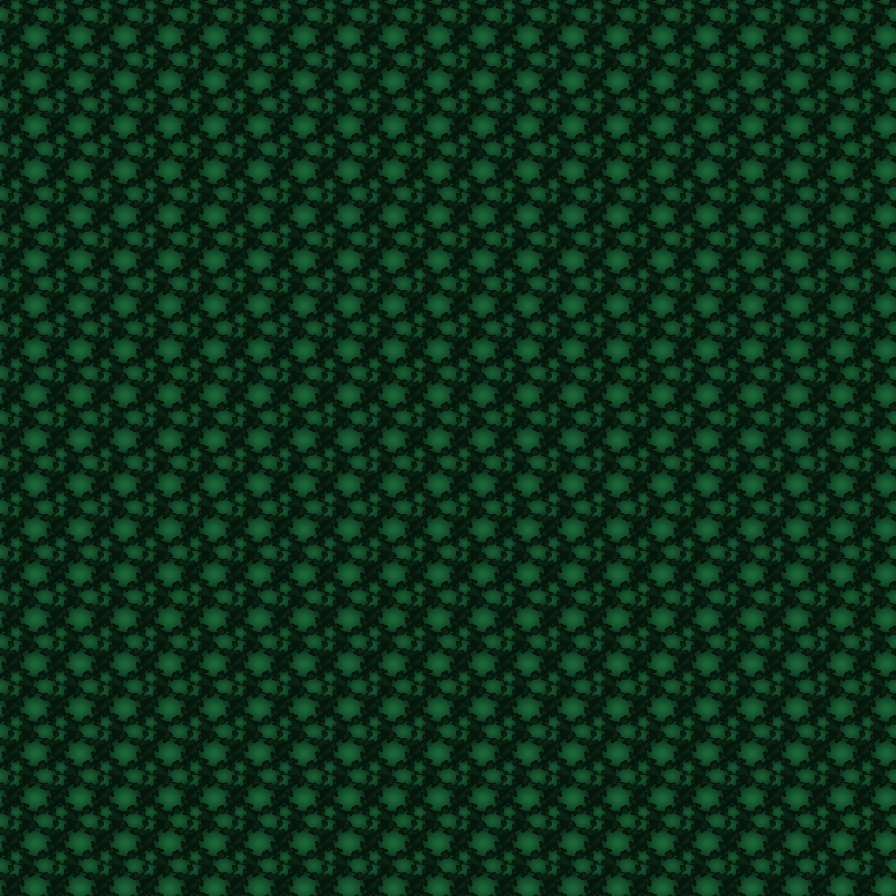
Write a Shadertoy shader that draws this pattern.

```glsl
// A dense carpet of emerald blossoms on near-black green, 20 by 20 repeats.
// Each cell layers four wrapped blossoms, back to front: a glowing body
// bitten by a ring of dark, unevenly sized curls.

const float REPEATS = 20.0;
const float TAU = 6.28319;

const vec3 INK    = vec3(0.02, 0.085, 0.045);
const vec3 SHADE  = vec3(0.04, 0.14, 0.07);
const vec3 EDGE   = vec3(0.05, 0.20, 0.11);
const vec3 LEAF   = vec3(0.08, 0.32, 0.175);
const vec3 BRIGHT = vec3(0.105, 0.40, 0.22);

float hash(vec2 p) {
    vec3 q = fract(vec3(p.xyx) * 0.1031);
    q += dot(q, q.yzx + 33.33);
    return fract((q.x + q.y) * q.z);
}

// Coverage of a shape from its signed distance
float cover(float dist, float pixel) {
    return 1.0 - smoothstep(-0.6 * pixel, 0.6 * pixel, dist);
}

// Shortest offset from a center in a cell that wraps
vec2 wrapOffset(vec2 p, vec2 center) {
    vec2 d = p - center;
    return d - round(d);
}

mat2 rotation(float angle) {
    float c = cos(angle), s = sin(angle);
    return mat2(c, s, -s, c);
}

// Bright center fading to a darker rim, lit a little from below
vec3 bodyColor(vec2 q, float glow) {
    float t = length(q + vec2(0.0, 0.12));
    vec3 color = mix(BRIGHT, LEAF, smoothstep(0.1, 0.6, t));
    color = mix(color, EDGE, smoothstep(0.5, 1.1, t));
    return mix(EDGE, color, glow);
}

// Paints one blossom over the layers below it
vec3 blossom(vec3 below, vec2 offset, vec2 size, float turn, int petals,
             float glow, float seed, float pixel) {
    vec2 q = rotation(turn) * offset / size;
    float aa = pixel / min(size.x, size.y);
    float body = length(q) - 1.06;
    float curls = 1e3;
    float cores = 1e3;

    // Curls around the rim, each with a paler core pushed outward
    for (int i = 0; i < petals; i++) {
        float id = float(i);
        float vary = hash(vec2(id, seed));
        float angle = TAU * (id + 0.3 * (vary - 0.5)) / float(petals);
        vec2 dir = vec2(cos(angle), sin(angle));
        vec2 side = vec2(-dir.y, dir.x);
        float radius = mix(0.20, 0.30, vary);
        curls = min(curls, length(q - dir * 1.03) - radius);
        curls = min(curls, length(q - dir * 0.84 - side * 0.17) - 0.12);
        cores = min(cores, length(q - dir * 1.13 + side * 0.05) - radius * 0.70);
    }

    // Dark surround, body, then curls on top
    vec3 color = mix(below, INK, cover(min(body - 0.10, curls - 0.05), aa));
    float bodyDist = max(body, -curls);
    color = mix(color, bodyColor(offset / size, glow), cover(bodyDist, aa));
    color = mix(color, INK, cover(curls, aa));
    return mix(color, SHADE, cover(cores, aa));
}

// Ground of soft dark blotches between the blossoms
vec3 ground(vec2 p) {
    vec2 w = TAU * p;
    float blotch = cos(w.x + cos(w.y)) * cos(2.0 * w.y + cos(w.x));
    return mix(INK, SHADE, smoothstep(-0.1, 0.5, blotch));
}

void mainImage(out vec4 fragColor, in vec2 fragCoord) {
    vec2 cell = fract(fragCoord / iResolution.xy * REPEATS);
    float pixel = REPEATS / min(iResolution.x, iResolution.y);

    vec3 color = ground(cell);
    // Two slivers that peek through the gaps
    color = blossom(color, wrapOffset(cell, vec2(0.33, 0.61)),
                    vec2(0.15, 0.17), 0.5, 5, 0.65, 3.0, pixel);
    color = blossom(color, wrapOffset(cell, vec2(0.36, 0.88)),
                    vec2(0.16, 0.14), 0.9, 5, 0.75, 7.0, pixel);
    // Middle blossom, then the large one
    color = blossom(color, wrapOffset(cell, vec2(0.00, 0.69)),
                    vec2(0.25, 0.215), 0.3, 5, 0.82, 11.0, pixel);
    color = blossom(color, wrapOffset(cell, vec2(0.79, 0.21)),
                    vec2(0.335, 0.30), 0.2, 6, 1.0, 5.0, pixel);

    fragColor = vec4(color, 1.0);
}
```
